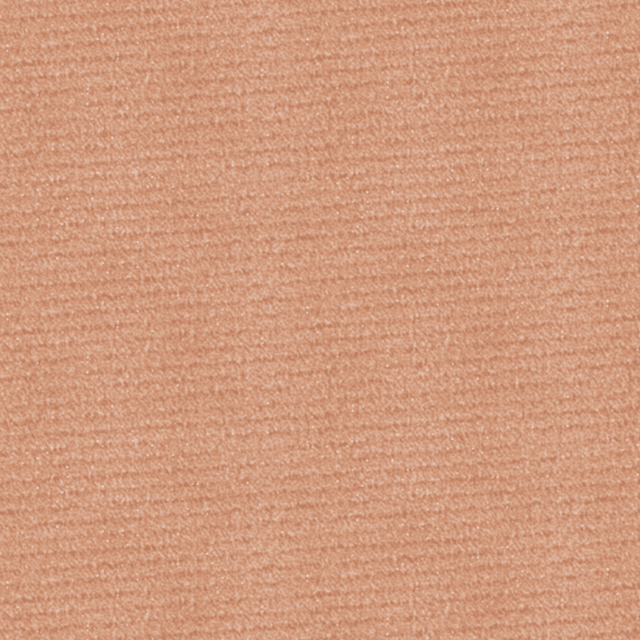
A Shadertoy shader for this texture:

```glsl
// Peach ribbed cloth: tilted, broken grooves with rows of small stitches,
// fuzzy fibres and scattered pale glints. A slightly sheared patch repeats
// over the canvas, so every noise wraps at the patch border.

#define PATCHES vec2(2.133, 2.385)  // patch repeats across and down
#define SLOPE 0.022                 // rise of the patches to the right
#define WEAVE vec2(36.0, 18.0)      // stitches and ribs in one patch
#define RIB_CLIMB 1.0               // ribs climbed across one patch
#define GROOVE_DEPTH 1.3
#define FIBRE 1.9                   // contrast of the fuzz
#define GLINT_GRID vec2(60.0, 54.0) // glint cells in one patch
#define GLINT_RARITY 14.0
#define SHADE vec3(0.775, 0.535, 0.415)
#define CLOTH vec3(0.825, 0.605, 0.485)
#define LIGHT vec3(0.860, 0.690, 0.600)
#define GLINT vec3(0.950, 0.860, 0.820)

const float TAU = 6.2831853;

// Two random values in 0..1 for a cell
vec2 hash2(vec2 cell, uint seed) {
    uvec2 v = uvec2(ivec2(cell)) + uvec2(seed * 131u, seed * 71u);
    v = v * 1664525u + 1013904223u;
    v.x += v.y * 1664525u;
    v.y += v.x * 1664525u;
    v ^= v >> 16u;
    v.x += v.y * 1664525u;
    v.y += v.x * 1664525u;
    v ^= v >> 16u;
    return vec2(v & 65535u) / 65535.0;
}

// Slope contribution of one lattice corner
float corner(vec2 cell, vec2 offset, vec2 period, uint seed) {
    float angle = TAU * hash2(mod(cell, period), seed).x;
    return dot(vec2(cos(angle), sin(angle)), offset);
}

// Gradient noise over a patch, wrapping after period cells
float noise(vec2 patchPos, vec2 period, uint seed) {
    vec2 p = patchPos * period;
    vec2 i = floor(p), f = p - i;
    vec2 u = f * f * f * (f * (f * 6.0 - 15.0) + 10.0);
    vec2 e = vec2(1.0, 0.0);
    float low = mix(corner(i, f, period, seed),
                    corner(i + e.xy, f - e.xy, period, seed), u.x);
    float high = mix(corner(i + e.yx, f - e.yx, period, seed),
                     corner(i + e.xx, f - e.xx, period, seed), u.x);
    return mix(low, high, u.y);
}

// Bell curve of the given width
float bell(float x, float width) {
    return exp(-x * x / (width * width));
}

// Tone of the ribs: dark dashed groove with a row of pale loops above it
float ribTone(vec2 t) {
    vec2 c = t * WEAVE - vec2(0.0, RIB_CLIMB * t.x);
    c.y += 0.30 * noise(t, WEAVE, 1u);
    c.x += 0.90 * noise(t, WEAVE, 2u);
    float row = mod(floor(c.y), WEAVE.y);
    float y = fract(c.y);
    float loops = cos(TAU * (c.x + hash2(vec2(row, 0.0), 3u).x));
    float wear = clamp(0.9 + 1.1 * noise(t, vec2(14.0, 18.0), 4u), 0.3, 1.3);
    float groove = bell(y - 0.5, 0.18) * (0.66 - 0.34 * loops);
    float envelope = sin(0.5 * TAU * y);
    float crest = bell(y - 0.78, 0.18) * envelope * (0.55 + 0.45 * loops);
    return wear * (1.0 * crest - GROOVE_DEPTH * groove);
}

// Tone of the fuzz: short slanted fibres, fine grain and slow patches
float fibreTone(vec2 t) {
    float slanted = noise(t + vec2(0.0, t.x), vec2(56.0, 66.0), 5u);
    float grain = noise(t, vec2(96.0, 88.0), 6u);
    float slow = noise(t, vec2(4.0, 5.0), 7u);
    return FIBRE * (0.75 * slanted + 0.8 * grain) + 0.36 * slow;
}

// Brightness of the glints, one soft dot per cell, most of them faint
float glints(vec2 t) {
    vec2 c = t * GLINT_GRID;
    vec2 cell = mod(floor(c), GLINT_GRID);
    vec2 centre = mix(vec2(0.42), vec2(0.58), hash2(cell, 8u));
    float strength = pow(hash2(cell, 9u).x, GLINT_RARITY);
    return strength * smoothstep(0.42, 0.05, length(fract(c) - centre));
}

void mainImage(out vec4 fragColor, in vec2 fragCoord) {
    vec2 uv = fragCoord / iResolution.y;
    vec2 t = vec2(uv.x, uv.y - SLOPE * uv.x) * PATCHES;
    t.y += 1.0; // keeps cells positive

    // Tone runs from shade (-1) over plain cloth (0) to light (1)
    float tone = clamp(ribTone(t) + fibreTone(t) + 0.1, -1.6, 1.7);
    vec3 colour = tone < 0.0 ? mix(CLOTH, SHADE, -tone)
                             : mix(CLOTH, LIGHT, tone);
    colour = mix(colour, GLINT, 0.8 * glints(t));
    fragColor = vec4(colour, 1.0);
}
```
